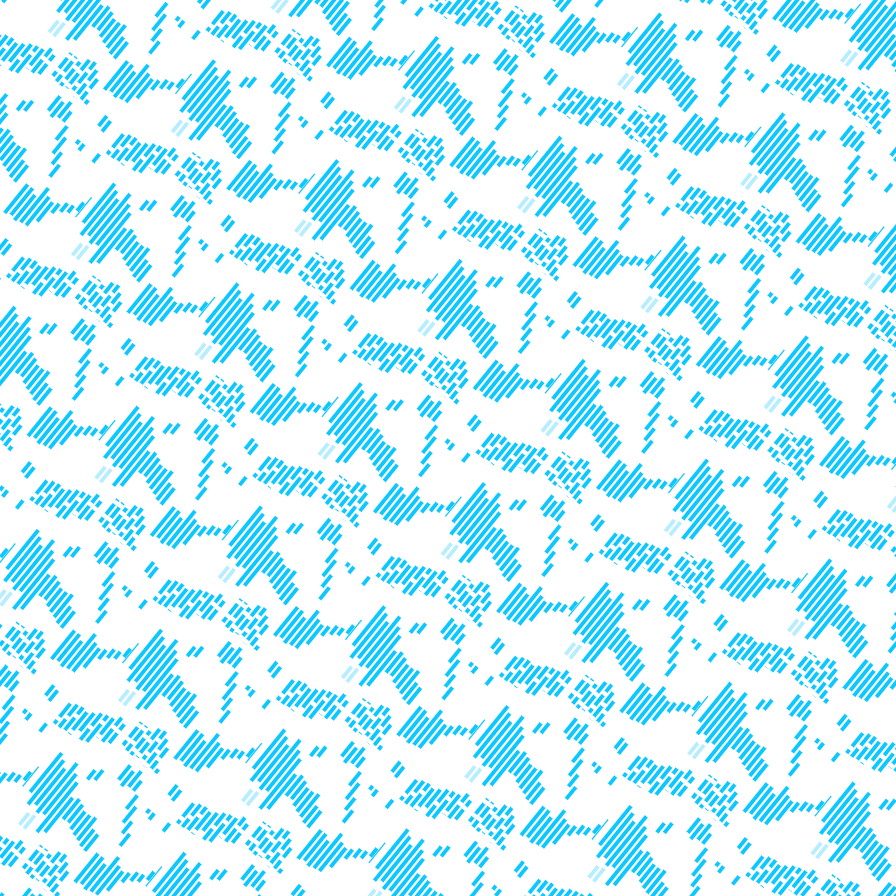
This pattern is drawn by a three.js fragment shader. Its source:

```glsl
// Slanted cyan hatching gathered into ragged clumps on a tilted square repeat, over white.

varying vec2 vUv;

const vec3 PAPER = vec3(1.0);
const vec3 INK = vec3(0.05, 0.78, 1.0);
const float TILE = 0.177;          // side of the repeat, in canvas widths
const float TILT = 0.89;           // stroke direction, in radians
const vec2 ORIGIN = vec2(0.394, 0.523);
const float ROWS = 26.0;           // strokes across one repeat
const float STROKE = 0.315;        // half stroke thickness, in rows
const float GAP = 0.014;           // half length of a break in a stroke

float hash(vec2 p) {
  vec3 q = fract(vec3(p.xyx) * 0.1031);
  q += dot(q, q.yzx + 33.33);
  return fract((q.x + q.y) * q.z);
}

// Shortest offset on the repeating tile
vec2 wrap(vec2 p) {
  return fract(p + 0.5) - 0.5;
}

float box(vec2 p, vec2 halfSize) {
  vec2 d = abs(p) - halfSize;
  return length(max(d, 0.0)) + min(max(d.x, d.y), 0.0);
}

// Distance to a patch of strokes; slope shifts each row along its length,
// and a positive breakStep chops the strokes into pieces.
float clump(vec2 p, vec2 center, vec2 halfSize, float slope, float breakStep) {
  float row = floor(p.y * ROWS);
  float rowMiddle = (row + 0.5) / ROWS;
  vec2 seed = vec2(floor(mod(row + 0.5, ROWS)), 17.0 + 40.0 * center.x);

  vec2 offset = wrap(vec2(p.x, rowMiddle) - center);
  float t = offset.y / halfSize.y;
  if (abs(t) > 1.0) return 1.0;

  float reach = halfSize.x * mix(0.8, 1.2, hash(seed)) * (1.0 - 0.3 * t * t);
  float shift = slope * offset.y + halfSize.x * 0.5 * (hash(seed + 7.3) - 0.5);
  vec2 local = vec2(offset.x - shift, p.y - rowMiddle);
  float d = box(local, vec2(reach, STROKE / ROWS));

  if (breakStep > 0.0) {
    float along = local.x / breakStep + hash(seed + 3.1);
    float toBreak = abs(fract(along) - 0.5) * breakStep;
    d = max(d, GAP - toBreak);
  }
  return d;
}

// One repeat: x runs along the strokes, y across them
float motif(vec2 p) {
  // Large body with its trailing arm
  float d = clump(p, vec2(0.03, -0.01), vec2(0.19, 0.13), -0.6, 0.0);
  d = min(d, clump(p, vec2(-0.03, 0.24), vec2(0.085, 0.13), -0.3, 0.0));

  // Broken patches
  d = min(d, clump(p, vec2(0.50, -0.12), vec2(0.105, 0.18), 0.4, 0.17));
  d = min(d, clump(p, vec2(0.637, 0.24), vec2(0.11, 0.135), 0.0, 0.11));

  // Wedge, its dwindling tail and a hairline
  d = min(d, clump(p, vec2(-0.21, 0.52), vec2(0.12, 0.115), 0.3, 0.0));
  d = min(d, clump(p, vec2(-0.07, 0.72), vec2(0.035, 0.09), 0.9, 0.0));
  d = min(d, box(wrap(p - vec2(0.01, 0.806)), vec2(0.08, 0.004)));

  // Stepped column and compact group
  d = min(d, clump(p, vec2(0.19, 0.45), vec2(0.06, 0.08), -1.8, 0.0));
  d = min(d, clump(p, vec2(0.397, 0.296), vec2(0.06, 0.07), 0.0, 0.0));

  // Small tufts and flecks
  d = min(d, clump(p, vec2(0.50, -0.425), vec2(0.04, 0.055), 0.0, 0.0));
  d = min(d, clump(p, vec2(0.30, -0.446), vec2(0.025, 0.035), 0.0, 0.0));
  d = min(d, clump(p, vec2(0.297, -0.335), vec2(0.03, 0.03), 0.0, 0.0));
  d = min(d, clump(p, vec2(0.263, 0.115), vec2(0.045, 0.035), 0.8, 0.0));
  d = min(d, clump(p, vec2(0.534, 0.40), vec2(0.016, 0.02), 0.0, 0.0));
  d = min(d, clump(p, vec2(0.79, 0.432), vec2(0.016, 0.02), 0.0, 0.0));
  return d;
}

float coverage(float d, float pixel) {
  return clamp(0.5 - d / pixel, 0.0, 1.0);
}

void main() {
  vec2 q = (vUv - ORIGIN) / TILE;
  float c = cos(TILT);
  float s = sin(TILT);
  vec2 p = vec2(c * q.x + s * q.y, s * q.x - c * q.y);
  float pixel = length(vec2(dFdx(p.x), dFdy(p.x)));

  float ink = coverage(motif(p), pixel);
  // Pale strokes fading out below the body
  float faded = clump(p, vec2(-0.22, -0.03), vec2(0.05, 0.035), 0.0, 0.0);
  ink = max(ink, 0.3 * coverage(faded, pixel));

  gl_FragColor = vec4(mix(PAPER, INK, ink), 1.0);
}
```
